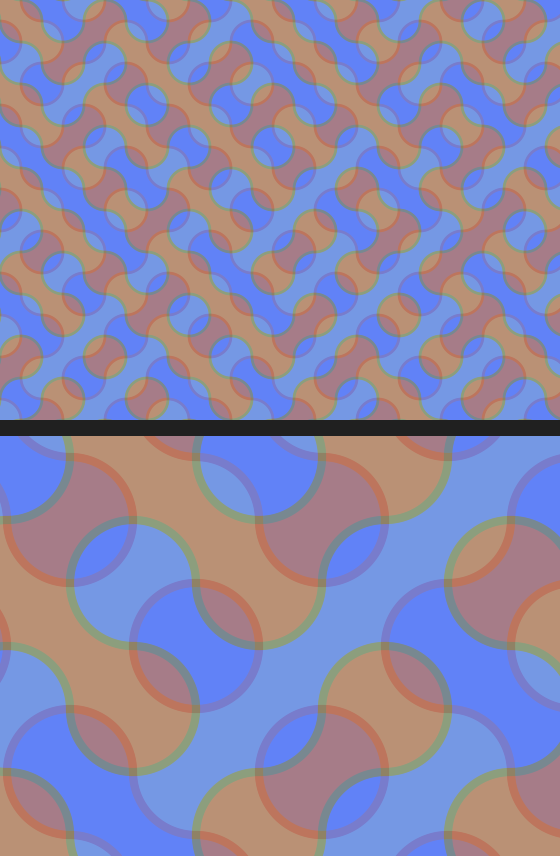
Top, the full canvas; bottom, a detail of the centre.
A Shadertoy shader for this pattern:

```glsl
float hash(vec2 p) {
    return fract(sin(dot(p, vec2(12.9898, 78.233))) * 43758.5453);
}

// Signed distance to the arcs: negative on the even side, positive on the odd side
float truchet(vec2 p, float seed) {
    vec2 cell = floor(p);
    vec2 f = p - cell;
    float flip = step(0.5, hash(cell + seed));
    f.x = mix(f.x, 1.0 - f.x, flip);
    float d = min(length(f), length(f - 1.0)) - 0.5;
    return d * (1.0 - 2.0 * mod(cell.x + cell.y + flip, 2.0));
}

// Two-tone fill with a coloured outline along the arcs
vec3 paint(float d, vec3 evenColor, vec3 oddColor, vec3 lineColor, float px) {
    vec3 fill = mix(evenColor, oddColor, smoothstep(-0.5 * px, 0.5 * px, d));
    float line = 1.0 - smoothstep(-0.6 * px, 0.6 * px, abs(d) - 0.033);
    return mix(fill, lineColor, line);
}

void mainImage(out vec4 fragColor, in vec2 fragCoord) {
    // Ten cells down the canvas
    float px = 10.0 / iResolution.y;
    vec2 p = fragCoord * px;

    // Blue and brown layer, shifted by half a cell
    vec3 bold = paint(truchet(p + 0.5, 3.0),
                      vec3(0.26, 0.52, 0.98), vec3(0.80, 0.47, 0.11),
                      vec3(0.44, 0.57, 0.17), px);

    // Pale and dusky layer
    vec3 tint = paint(truchet(p, 17.0),
                      vec3(0.66, 0.67, 0.81), vec3(0.50, 0.50, 0.96),
                      vec3(0.68, 0.45, 0.62), px);

    // Equal blend of both layers
    fragColor = vec4(mix(bold, tint, 0.5), 1.0);
}
```
